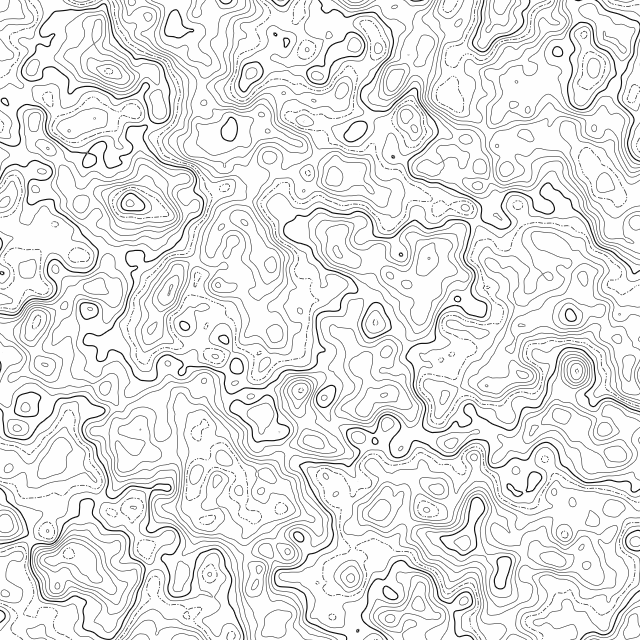
Give the GLSL for this pattern, as a WebGL 2 fragment shader.

```glsl
#version 300 es
precision highp float;
// Topographic contour map: thin contours, bold index lines and dash-dot lines on white.

uniform vec2 u_resolution;
out vec4 fragColor;

float hash(vec2 cell) {
    return fract(sin(dot(cell, vec2(127.1, 311.7))) * 43758.5453);
}

float valueNoise(vec2 p) {
    vec2 cell = floor(p);
    vec2 f = fract(p);
    f = f * f * (3.0 - 2.0 * f);
    return mix(mix(hash(cell), hash(cell + vec2(1, 0)), f.x),
               mix(hash(cell + vec2(0, 1)), hash(cell + vec2(1, 1)), f.x), f.y);
}

// Terrain height, counted in contour steps
float terrain(vec2 p) {
    float amplitude[5] = float[5](8.0, 11.0, 6.5, 5.5, 1.2);
    float height = 0.0;
    p = p * 3.5 + 7.3;
    for (int i = 0; i < 5; i++) {
        height += amplitude[i] * valueNoise(p);
        p = mat2(1.6, 1.2, -1.2, 1.6) * p + 3.7;
    }
    return height;
}

// Share of a pixel covered by a line of the given width
float lineCoverage(float dist, float width, float pixel) {
    float halfWidth = 0.5 * width;
    return (clamp(dist + 0.5 * pixel, -halfWidth, halfWidth)
          - clamp(dist - 0.5 * pixel, -halfWidth, halfWidth)) / pixel;
}

// Dash-dot pattern measured along the contour, its direction snapped to eighths of a turn
float dashDot(vec2 p, vec2 slope, float pixel) {
    float eighth = 0.785398;
    float angle = round(atan(slope.x, -slope.y) / eighth) * eighth;
    float t = fract(dot(p, vec2(cos(angle), sin(angle))) * 75.0);
    float inside = max(0.27 - abs(t - 0.35), 0.07 - abs(t - 0.85));
    return clamp(inside / (75.0 * pixel) + 0.5, 0.0, 1.0);
}

void main() {
    float pixel = 1.0 / u_resolution.y;
    vec2 p = gl_FragCoord.xy * pixel;

    // Height, slope and distance to the nearest contour
    vec2 e = vec2(0.0004, 0.0);
    float height = terrain(p);
    vec2 slope = vec2(terrain(p + e.xy) - terrain(p - e.xy),
                      terrain(p + e.yx) - terrain(p - e.yx)) / (2.0 * e.x);
    float level = round(height);
    float dist = (height - level) / max(length(slope), 0.001);

    // Line style by level
    float rank = mod(level, 8.0);
    bool isIndex = rank < 0.5;
    bool isDashed = abs(rank - 2.0) < 0.5;
    float width = isIndex ? 0.0018 : isDashed ? 0.0012 : 0.0009;
    float ink = isIndex ? 0.06 : 0.18;

    float coverage = lineCoverage(dist, width, pixel);
    if (isDashed) coverage *= dashDot(p, slope, pixel);

    fragColor = vec4(vec3(mix(0.995, ink, coverage)), 1.0);
}
```
